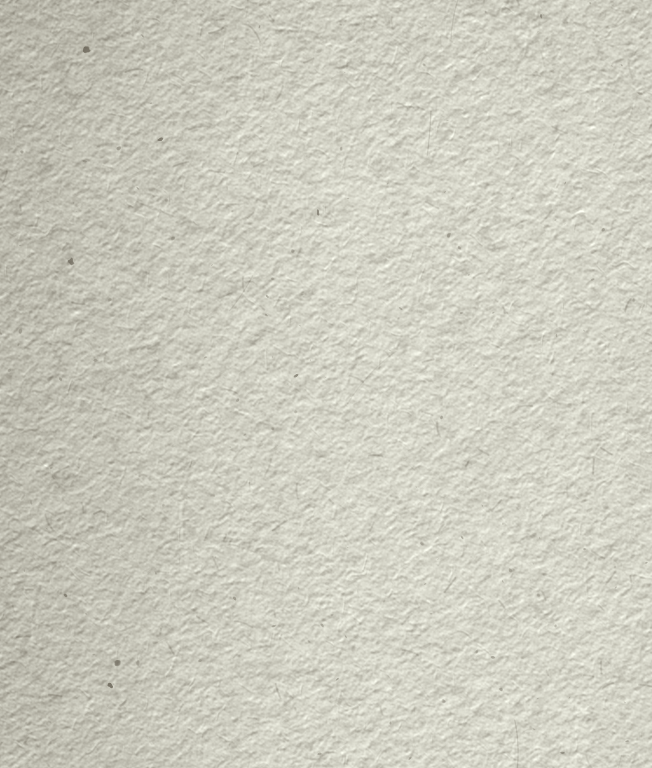
Give the GLSL for this texture, as a WebGL 2 fragment shader.

```glsl
#version 300 es
precision highp float;
// Pale grey recycled paper: gritty embossed pulp, pressed fibres, dark flecks and hairs.

uniform vec2 u_resolution;
out vec4 fragColor;

// Integer hash: three values in 0..1 per lattice cell.
vec3 hash3(vec2 cell, float seed) {
    uvec3 v = uvec3(ivec3(vec3(cell, seed))) * 1664525u + 1013904223u;
    v.x += v.y * v.z; v.y += v.z * v.x; v.z += v.x * v.y;
    v ^= v >> 16u;
    v.x += v.y * v.z; v.y += v.z * v.x; v.z += v.x * v.y;
    return vec3(v >> 8u) / 16777216.0;
}

// Turns p so that its first axis lies along the given angle.
vec2 along(vec2 p, float angle) {
    float c = cos(angle), s = sin(angle);
    return vec2(c * p.x + s * p.y, c * p.y - s * p.x);
}

float noise(vec2 p, float seed) {
    vec2 i = floor(p), f = fract(p);
    f = f * f * (3.0 - 2.0 * f);
    float low = mix(hash3(i, seed).x, hash3(i + vec2(1, 0), seed).x, f.x);
    float high = mix(hash3(i + vec2(0, 1), seed).x, hash3(i + vec2(1, 1), seed).x, f.x);
    return mix(low, high, f.y);
}

// Scattered, slightly bent strands, turned about a main angle within a spread.
float strands(vec2 p, float cell, float width, float density, float angle, float spread, float seed) {
    vec2 q = p / cell, home = floor(q);
    float cover = 0.0;
    for (int y = -1; y <= 1; y++)
    for (int x = -1; x <= 1; x++) {
        vec2 id = home + vec2(x, y);
        vec3 place = hash3(id, seed), shape = hash3(id, seed + 1.0);
        if (shape.x > density) continue;
        vec2 d = along(q - id - place.xy, angle + spread * (place.z - 0.5));
        d.y += (shape.y - 0.5) * 0.6 * d.x * d.x;
        float reach = mix(0.15, 0.6, shape.z);
        float dist = length(vec2(max(abs(d.x) - reach, 0.0), d.y)) * cell;
        float strength = mix(0.4, 1.0, fract(shape.y * 7.0));
        cover = max(cover, strength * (1.0 - smoothstep(0.0, width, dist)));
    }
    return cover;
}

// Scattered dark flecks with ragged, oval outlines.
float flecks(vec2 p, float cell, float size, float density, float seed) {
    vec2 q = p / cell, home = floor(q);
    float cover = 0.0;
    for (int y = -1; y <= 1; y++)
    for (int x = -1; x <= 1; x++) {
        vec2 id = home + vec2(x, y);
        vec3 place = hash3(id, seed), shape = hash3(id, seed + 1.0);
        if (shape.x > density) continue;
        vec2 d = along(q - id - place.xy, place.z * 3.1416) * cell;
        d.y *= 1.0 + 1.2 * shape.y;
        float radius = size * mix(0.4, 1.0, shape.z * shape.z);
        float dist = length(d) + (noise(p * 300.0, seed) - 0.5) * radius * 0.8;
        float opacity = mix(0.35, 1.0, shape.z);
        cover = max(cover, opacity * (1.0 - smoothstep(radius - 0.0013, radius + 0.0013, dist)));
    }
    return cover;
}

// Paper surface: crumbly grain on both diagonals, with sharp creases and faint fibres.
float height(vec2 p) {
    vec2 warped = p + 0.009 * vec2(noise(p * 70.0, 1.0), noise(p * 70.0, 2.0));
    float h = 0.36 * noise(along(warped, 0.55) * vec2(55.0, 80.0), 3.0);
    h += 0.32 * noise(along(warped, -0.60) * vec2(85.0, 130.0), 4.0);
    h += 0.30 * noise(along(p, 0.70) * vec2(150.0, 230.0), 5.0);
    h += 0.22 * noise(along(p, -0.35) * vec2(270.0, 330.0), 7.0);
    // Folded noise gives sharp little creases.
    float crease = noise(along(warped, 0.45) * vec2(65.0, 105.0), 6.0);
    h -= 0.20 * abs(2.0 * crease - 1.0);
    h += 0.16 * strands(warped, 0.018, 0.0028, 0.5, 0.4, 3.14, 10.0);
    h += 0.15 * strands(warped, 0.045, 0.0032, 0.3, -0.3, 3.14, 20.0);
    h += 0.30 * strands(p + 0.5 * (warped - p), 0.12, 0.0042, 0.2, -0.6, 2.4, 30.0);
    return h;
}

void main() {
    vec2 uv = gl_FragCoord.xy / u_resolution;
    vec2 p = gl_FragCoord.xy / u_resolution.y;

    // Broad light: shaded left side, with a little falloff at the top and right.
    float tone = 0.728 + 0.115 * smoothstep(-0.15, 0.6, uv.x);
    tone -= 0.03 * smoothstep(0.75, 1.05, uv.y) + 0.015 * smoothstep(0.85, 1.05, uv.x);
    tone += 0.03 * (noise(p * 40.0, 40.0) - 0.5);

    // Raking light from above left; hollows fall off a little deeper.
    vec2 toLight = 0.0014 * normalize(vec2(-0.35, 0.94));
    float relief = height(p - toLight) - height(p + toLight);
    tone += relief * (relief < 0.0 ? 0.36 : 0.31);

    // Fine tooth and small shaded pits.
    tone += 0.05 * (noise(p * 440.0, 50.0) - 0.5);
    float pits = noise(along(p, 0.5) * vec2(90.0, 150.0), 55.0);
    tone -= 0.05 * smoothstep(0.68, 0.92, pits);

    // Stray hairs, short dark slivers and flecks.
    tone -= 0.12 * strands(p, 0.1, 0.0017, 0.05, 1.3, 1.6, 60.0);
    tone -= 0.11 * strands(p, 0.02, 0.0024, 0.06, 0.8, 3.14, 70.0);
    tone = mix(tone, 0.56, 0.7 * flecks(p, 0.035, 0.0027, 0.22, 80.0));
    tone = mix(tone, 0.42, 0.85 * flecks(p, 0.13, 0.005, 0.28, 90.0));

    // Warm shadows to pale highlights.
    vec3 colour = mix(vec3(0.66, 0.65, 0.60), vec3(0.87, 0.87, 0.82), (tone - 0.66) / 0.21);
    fragColor = vec4(clamp(colour, 0.0, 1.0), 1.0);
}
```
